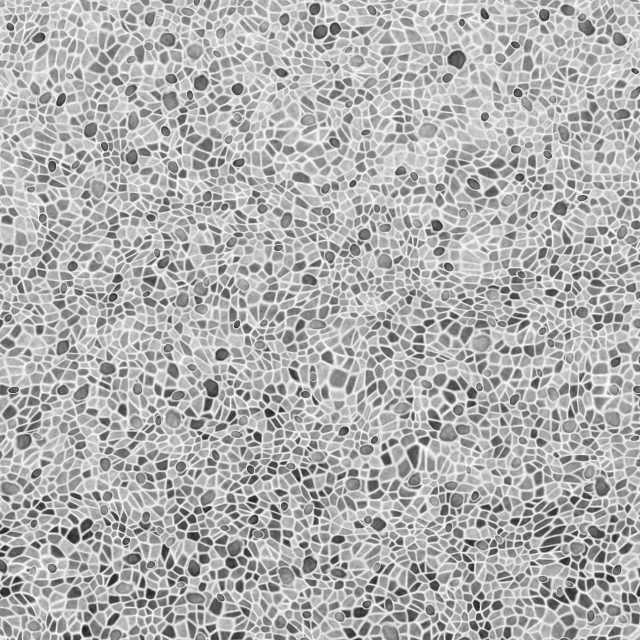
Reproduce this texture procedurally as a Shadertoy shader.

```glsl
// Grey tissue section: thousands of small rounded cells between pale walls.
// A warped Voronoi with soft-minimum walls makes the fabric; sparse larger
// dark oval cells with pale halos lie on top, and fine grain covers it all.

#define CELLS 66.0          // small cells across the canvas
#define WARP 1.1            // size and shape variation of small cells
#define ROUNDNESS 18.0      // lower gives rounder cell corners
#define WALL_TONE 0.915
#define PALE_BODY 0.74
#define DARK_BODY 0.33
#define OVAL_GRID 27.0      // grid of the larger cells
#define OVAL_SHARE 0.36     // part of that grid which is filled
#define GRAIN 0.07

float hash1(vec2 p) {
    vec3 q = fract(p.xyx * 0.1031);
    q += dot(q, q.yzx + 33.33);
    return fract((q.x + q.y) * q.z);
}

vec2 hash2(vec2 p) {
    return vec2(hash1(p + 17.3), hash1(p + 91.7));
}

float noise(vec2 p) {
    vec2 i = floor(p), f = fract(p);
    f = f * f * (3.0 - 2.0 * f);
    return mix(mix(hash1(i), hash1(i + vec2(1, 0)), f.x),
               mix(hash1(i + vec2(0, 1)), hash1(i + vec2(1, 1)), f.x), f.y);
}

vec2 noise2(vec2 p) {
    return vec2(noise(p), noise(p + 53.1)) - 0.5;
}

vec2 site(vec2 id) {
    return id + 0.06 + 0.88 * hash2(id);
}

// Returns the soft distance to the cell wall and the id of the cell.
vec3 softVoronoi(vec2 p) {
    vec2 base = floor(p), id = base, center = p;
    float nearest = 1e3;
    for (int y = -1; y <= 1; y++)
    for (int x = -1; x <= 1; x++) {
        vec2 cell = base + vec2(x, y);
        vec2 r = site(cell) - p;
        if (dot(r, r) < nearest) {
            nearest = dot(r, r);
            id = cell;
            center = r;
        }
    }
    float sum = 0.0;
    for (int y = -2; y <= 2; y++)
    for (int x = -2; x <= 2; x++) {
        if (x == 0 && y == 0) continue;
        vec2 r = site(id + vec2(x, y)) - p;
        float wall = dot(0.5 * (center + r), normalize(r - center));
        sum += exp(-ROUNDNESS * wall);
    }
    return vec3(-log(sum) / ROUNDNESS, id);
}

// Small cells: more contrast and darker bodies towards the bottom.
float fabric(vec2 uv) {
    vec2 p = uv * CELLS * vec2(0.95, 1.03);
    p += WARP * noise2(p * 0.38) + 2.2 * noise2(p * 0.12);
    vec3 cell = softVoronoi(p);
    float pick = hash1(cell.yz + 7.9);
    float body = mix(PALE_BODY, DARK_BODY, pow(pick, 1.3));
    float depth = mix(1.1, 0.78, smoothstep(0.1, 0.95, uv.y));
    depth *= 0.8 + 0.4 * noise(uv * 11.0);
    body = mix(WALL_TONE, body, depth) + 0.12 * (noise(p * 2.3) - 0.5);
    float wall = WALL_TONE + 0.09 * (noise(p * 0.8 + 31.0) - 0.5);
    float inset = 0.05 * (hash1(cell.yz + 3.1) - 0.5);
    return mix(wall, body, smoothstep(-0.02, 0.22, cell.x + inset));
}

// Larger oval cells with a darker rim and a one-sided shade.
float addOvals(float tone, vec2 uv) {
    vec2 p = uv * OVAL_GRID;
    vec2 base = floor(p);
    float wobble = 0.5 * (noise(uv * 110.0) - 0.5);
    for (int y = -1; y <= 1; y++)
    for (int x = -1; x <= 1; x++) {
        vec2 id = base + vec2(x, y);
        if (hash1(id + 5.7) > OVAL_SHARE) continue;
        vec2 q = p - id - hash2(id + 40.0);
        float angle = 6.2832 * hash1(id + 11.2);
        float c = cos(angle), s = sin(angle);
        q = mat2(c, s, -s, c) * q;
        float size = hash1(id + 23.4);
        float radius = mix(0.15, 0.34, size * size);
        q /= radius * vec2(1.2, mix(0.7, 1.05, hash1(id + 62.8)));
        float d = length(q) - 1.0 + wobble;
        float body = mix(0.34, 0.66, hash1(id + 77.1));
        body += 0.07 * q.x - 0.09 * smoothstep(-0.6, -0.15, d);
        body += 0.10 * (noise(uv * 190.0) - 0.5);
        tone = mix(tone, 0.91, 0.75 * (1.0 - smoothstep(0.15, 0.5, d)));
        tone = mix(tone, body, 1.0 - smoothstep(-0.2, 0.16, d));
    }
    return tone;
}

void mainImage(out vec4 fragColor, in vec2 fragCoord) {
    vec2 uv = fragCoord / iResolution.y;
    float tone = addOvals(fabric(uv), uv);
    tone += GRAIN * (noise(uv * 230.0) + noise(uv * 410.0) - 1.0);
    fragColor = vec4(vec3(clamp(tone, 0.0, 1.0)), 1.0);
}
```
